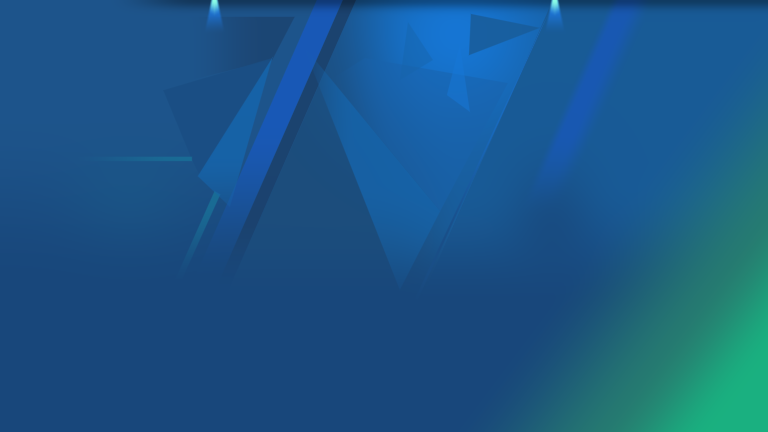
This background is drawn by a Shadertoy shader. Its source:

```glsl
// Abstract blue stage backdrop: slanted bands and angular facets under two lamps,
// with a green light rising from the lower right corner. Half-plane distances
// give the facets, smoothsteps and Gaussians give the fades and glows.

// Canvas is 9 units high and 16 wide
const float HEIGHT = 9.0;
const float SLANT = 0.44;          // sideways run of the bands per unit of height
const float LAMP_START = 4.47;
const float LAMP_SPACING = 7.09;
const vec2 GREEN_ORIGIN = vec2(9.8, 0.0);
const vec2 GREEN_DIRECTION = vec2(0.80, -0.60);

const vec3 NAVY   = vec3(0.094, 0.278, 0.482);
const vec3 STEEL  = vec3(0.115, 0.330, 0.545);
const vec3 SHADOW = vec3(0.105, 0.255, 0.425);
const vec3 SLATE  = vec3(0.108, 0.300, 0.485);
const vec3 OCEAN  = vec3(0.095, 0.365, 0.610);
const vec3 AZURE  = vec3(0.085, 0.390, 0.665);
const vec3 BRIGHT = vec3(0.085, 0.465, 0.840);
const vec3 ROYAL  = vec3(0.095, 0.345, 0.715);
const vec3 TEAL   = vec3(0.095, 0.450, 0.600);
const vec3 SEA    = vec3(0.150, 0.490, 0.440);
const vec3 GREEN  = vec3(0.100, 0.690, 0.500);
const vec3 LAMP_BLUE = vec3(0.12, 0.50, 0.95);
const vec3 LAMP_CORE = vec3(0.55, 1.00, 0.90);

float cover(float d) {
    float px = HEIGHT / iResolution.y;
    return 1.0 - smoothstep(-0.8 * px, 0.8 * px, d);
}

// Distance to the line a-b, positive on its left
float side(vec2 p, vec2 a, vec2 b) {
    vec2 e = normalize(b - a);
    return e.x * (p.y - a.y) - e.y * (p.x - a.x);
}

// Convex shapes with clockwise corners
float triangle(vec2 p, vec2 a, vec2 b, vec2 c) {
    return cover(max(side(p, a, b), max(side(p, b, c), side(p, c, a))));
}

float quad(vec2 p, vec2 a, vec2 b, vec2 c, vec2 d) {
    return cover(max(max(side(p, a, b), side(p, b, c)), max(side(p, c, d), side(p, d, a))));
}

// Slanted band between two positions on the top edge
float band(float s, float left, float right) {
    return cover(max(left - s, s - right) / sqrt(1.0 + SLANT * SLANT));
}

float glow(vec2 p, vec2 centre, vec2 size) {
    vec2 q = (p - centre) / size;
    return exp(-dot(q, q));
}

// Left side: facets and thin teal rails
vec3 leftFacets(vec3 col, vec2 p) {
    col = mix(col, vec3(0.10, 0.36, 0.54), 0.4 * glow(p, vec2(2.7, 5.0), vec2(1.3, 1.1)));
    float block = quad(p, vec2(3.75, 8.65), vec2(6.14, 8.65), vec2(5.67, 7.75), vec2(3.96, 7.33));
    col = mix(col, SHADOW, 0.75 * block * smoothstep(3.8, 5.6, p.x));
    float facet = quad(p, vec2(3.40, 7.12), vec2(5.67, 7.79), vec2(4.17, 5.33), vec2(4.0, 5.67));
    col = mix(col, vec3(0.100, 0.305, 0.515), 0.9 * facet);
    float rail = cover(max(abs(p.y - 5.69) - 0.045, p.x - 4.0));
    col = mix(col, TEAL, 0.75 * rail * smoothstep(1.4, 3.9, p.x));
    float prop = quad(p, vec2(4.47, 5.02), vec2(4.59, 4.95), vec2(3.80, 3.20), vec2(3.66, 3.20));
    return mix(col, TEAL, 0.8 * prop * smoothstep(3.0, 4.9, p.y));
}

// Middle: lit panel, its facets and the sloping right border
vec3 centrePanel(vec3 col, vec2 p, float s) {
    float fade = smoothstep(2.6, 4.4, p.y);
    float panel = band(s, 7.42, 11.52);
    vec3 lit = mix(SLATE, OCEAN, smoothstep(7.3, 9.5, p.x + 0.25 * (p.y - 6.0)));
    lit = mix(lit, BRIGHT, 0.95 * glow(p, vec2(9.5, 8.3), vec2(1.9, 1.9)));
    col = mix(col, lit, panel * fade);

    float veil = quad(p, vec2(7.60, 7.79), vec2(10.58, 7.27), vec2(9.17, 4.60), vec2(6.9, 7.35));
    col = mix(col, vec3(0.095, 0.385, 0.675), 0.55 * veil * smoothstep(6.8, 8.2, p.x));
    float beam = triangle(p, vec2(6.31, 8.06), vec2(9.17, 4.60), vec2(8.33, 2.96));
    col = mix(col, AZURE, 0.85 * beam * smoothstep(2.2, 5.2, p.y) * smoothstep(6.2, 7.4, p.x));
    float border = quad(p, vec2(11.27, 8.4), vec2(11.55, 9.0), vec2(8.70, 2.75), vec2(8.33, 2.96));
    vec3 borderCol = mix(vec3(0.10, 0.305, 0.53), vec3(0.095, 0.42, 0.76), smoothstep(3.8, 6.8, p.y));
    col = mix(col, borderCol, border * smoothstep(2.6, 3.8, p.y));

    col = mix(col, OCEAN, 0.9 * triangle(p, vec2(9.81, 8.71), vec2(11.25, 8.42), vec2(9.77, 7.85)));
    col = mix(col, AZURE, 0.45 * triangle(p, vec2(8.50, 8.54), vec2(9.02, 7.75), vec2(8.33, 7.33)));
    return mix(col, BRIGHT, 0.55 * triangle(p, vec2(9.58, 8.06), vec2(9.79, 6.67), vec2(9.31, 7.02)));
}

void mainImage(out vec4 fragColor, in vec2 fragCoord) {
    vec2 p = fragCoord * HEIGHT / iResolution.y;
    float drop = HEIGHT - p.y;
    float s = p.x + SLANT * drop;

    // Base, lit right side and the diagonal green light
    vec3 col = mix(NAVY, STEEL, smoothstep(3.0, 6.8, p.y));
    col = mix(col, OCEAN - vec3(0.0, 0.01, 0.02), cover(11.52 - s) * smoothstep(2.6, 5.2, p.y));
    col = mix(col, NAVY, 0.65 * glow(p, vec2(11.5, 4.3), vec2(0.9, 1.2)));
    float d = dot(p - GREEN_ORIGIN, GREEN_DIRECTION);
    col = mix(col, SEA, smoothstep(-0.4, 2.7, d));
    col = mix(col, GREEN, smoothstep(2.2, 4.0, d));

    // Bands and facets
    col = leftFacets(col, p);
    col = mix(col, SHADOW, 0.9 * band(s, 7.14, 7.42) * smoothstep(2.9, 4.5, p.y));
    col = mix(col, ROYAL, band(s, 6.60, 7.14) * smoothstep(3.2, 6.6, p.y));
    float shard = triangle(p, vec2(5.67, 7.79), vec2(4.79, 4.69), vec2(4.12, 5.33));
    col = mix(col, AZURE, 0.9 * shard * smoothstep(4.0, 5.8, p.y));
    col = centrePanel(col, p, s);
    float softBand = smoothstep(12.70, 12.95, s) * (1.0 - smoothstep(13.15, 13.65, s));
    col = mix(col, ROYAL, 0.85 * softBand * smoothstep(4.5, 6.3, p.y));

    // Shadow under the top edge, then the lamps
    col *= 1.0 - 0.35 * exp(-drop * drop / 0.03) * smoothstep(2.2, 4.2, p.x);
    for (int i = 0; i < 2; i++) {
        float x = abs(p.x - LAMP_START - LAMP_SPACING * float(i));
        float cone = 1.0 - smoothstep(0.0, 0.07, x - 0.02 - 0.22 * drop);
        col = mix(col, LAMP_BLUE, 0.8 * cone * (1.0 - smoothstep(0.1, 0.72, drop)));
        col = mix(col, LAMP_CORE, cone * (1.0 - smoothstep(0.0, 0.36, drop + 0.6 * x)));
    }
    fragColor = vec4(col, 1.0);
}
```
